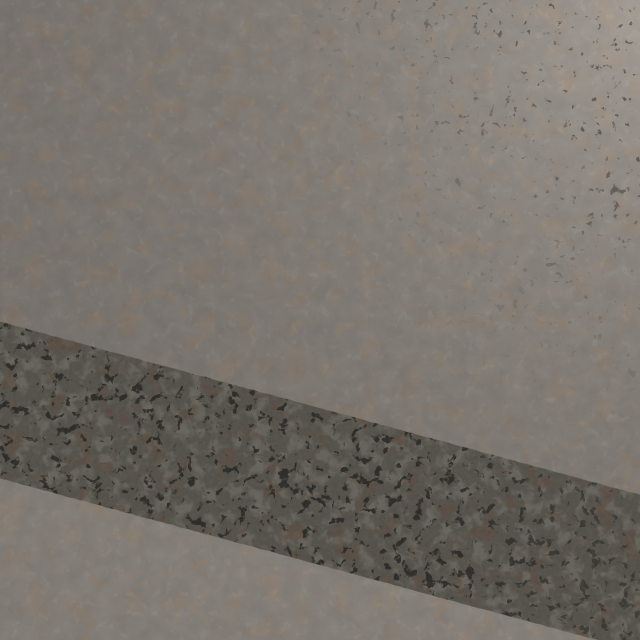
Write a WebGL 2 fragment shader that draws this texture.

```glsl
#version 300 es
precision highp float;
// Pale speckled stone crossed by a slanted dark granite band, lit from the upper right.

uniform vec2 u_resolution;
out vec4 fragColor;

// Band geometry, in canvas units
const float BAND_SLOPE = -0.2705;
const float BAND_TOP = 0.4975;
const float BAND_BOTTOM = 0.2525;
const float EDGE_WOBBLE = 0.0012;
const float EDGE_SOFTNESS = 0.0013;

// Light
const vec2 LIGHT_POS = vec2(1.02, 0.97);
const float AMBIENT = 0.437;
const float GLOW = 0.195;
const float GLOW_FALLOFF = 2.0;
const float LOWER_LIFT = 0.045;

// Stone colours
const vec3 STONE_TINT = vec3(1.025, 0.985, 0.94);
const vec3 ROSE_SHIFT = vec3(0.024, 0.0, -0.022);
const vec3 GRANITE_GREY = vec3(0.335, 0.325, 0.298);
const vec3 GRANITE_PALE = vec3(0.405, 0.395, 0.365);
const vec3 GRANITE_ROSE = vec3(0.365, 0.305, 0.262);
const vec3 GRANITE_BLACK = vec3(0.165, 0.162, 0.150);

// Grain frequencies, in cells per canvas
const float MOTTLE_FREQ = 34.0;
const float ROSE_FREQ = 27.0;
const float SPECK_FREQ = 62.0;
const float FINE_FREQ = 150.0;

// Integer hash giving a unit gradient for a lattice point
vec2 latticeGradient(vec2 cell) {
    uvec2 q = uvec2(ivec2(cell)) * uvec2(1597334673u, 3812015801u);
    uint h = (q.x ^ q.y) * 1597334673u;
    h = (h ^ (h >> 15)) * 2246822519u;
    h ^= h >> 13;
    float angle = float(h >> 8) / 16777216.0 * 6.28319;
    return vec2(cos(angle), sin(angle));
}

// Gradient noise, about -0.7 to 0.7
float gradientNoise(vec2 p) {
    vec2 cell = floor(p);
    vec2 f = p - cell;
    vec2 w = f * f * f * (f * (f * 6.0 - 15.0) + 10.0);
    float a = dot(latticeGradient(cell), f);
    float b = dot(latticeGradient(cell + vec2(1, 0)), f - vec2(1, 0));
    float c = dot(latticeGradient(cell + vec2(0, 1)), f - vec2(0, 1));
    float d = dot(latticeGradient(cell + vec2(1, 1)), f - vec2(1, 1));
    return mix(mix(a, b, w.x), mix(c, d, w.x), w.y);
}

// Layered noise, each octave turned and shifted
float fbm(vec2 p) {
    const mat2 TURN = mat2(1.6, 1.2, -1.2, 1.6);
    float sum = 0.0;
    float amplitude = 1.0;
    for (int i = 0; i < 3; i++) {
        sum += amplitude * gradientNoise(p);
        p = TURN * p + 17.3;
        amplitude *= 0.55;
    }
    return sum;
}

// Pale stone: soft mottling, rose patches and dark pits near the light
vec3 paleStone(vec2 uv, vec2 grain, float lowerSide) {
    float light = AMBIENT + GLOW * exp(-GLOW_FALLOFF * distance(uv, LIGHT_POS));
    light += LOWER_LIFT * lowerSide;
    float mottle = fbm(grain * MOTTLE_FREQ);
    float flecks = smoothstep(0.15, 0.65, fbm(grain * SPECK_FREQ + 41.0));
    float rose = smoothstep(0.05, 0.5, fbm(grain * ROSE_FREQ + 83.0));
    vec3 colour = STONE_TINT * (light + 0.024 * mottle + 0.022 * flecks - 0.006);
    colour += ROSE_SHIFT * rose;

    float pitZone = smoothstep(0.45, 1.05, uv.x + 0.3 * (uv.y - 0.6)) * smoothstep(0.2, 0.9, uv.y);
    float cluster = 0.35 * gradientNoise(grain * 13.0 + 7.0);
    float pits = fbm(grain * SPECK_FREQ * 1.25 + 129.0) + cluster;
    pits = smoothstep(0.36, 0.72, pits) * pitZone;
    return colour * (1.0 - 0.38 * pits);
}

// Dark granite: grey and pale crystals, rose grains and black flakes
vec3 darkGranite(vec2 uv, vec2 grain) {
    float pale = smoothstep(-0.15, 0.5, fbm(grain * MOTTLE_FREQ * 1.2 + 211.0));
    float rose = smoothstep(0.18, 0.48, fbm(grain * ROSE_FREQ + 157.0));
    float cluster = 0.3 * gradientNoise(grain * 15.0 + 31.0);
    float black = smoothstep(0.2, 0.5, fbm(grain * SPECK_FREQ + 301.0) + cluster);
    vec3 colour = mix(GRANITE_GREY, GRANITE_PALE, pale);
    colour = mix(colour, GRANITE_ROSE, 0.65 * rose);
    colour = mix(colour, GRANITE_BLACK, black * mix(0.88, 0.6, smoothstep(0.65, 0.95, uv.x)));
    return colour + 0.022 * gradientNoise(grain * FINE_FREQ);
}

void main() {
    vec2 uv = gl_FragCoord.xy / u_resolution;
    // Bend the grain so that crystals look irregular
    vec2 grain = uv + 0.006 * vec2(gradientNoise(uv * 45.0), gradientNoise(uv * 45.0 + 59.0));

    // Height measured across the slanted band
    float level = uv.y - BAND_SLOPE * uv.x + EDGE_WOBBLE * gradientNoise(uv * 70.0);
    float soft = max(EDGE_SOFTNESS, 0.75 / u_resolution.y);
    float belowTop = 1.0 - smoothstep(-soft, soft, level - BAND_TOP);
    float aboveBottom = smoothstep(-soft, soft, level - BAND_BOTTOM);

    vec3 pale = paleStone(uv, grain, 1.0 - aboveBottom);
    vec3 colour = mix(pale, darkGranite(uv, grain), belowTop * aboveBottom);
    fragColor = vec4(clamp(colour, 0.0, 1.0), 1.0);
}
```
